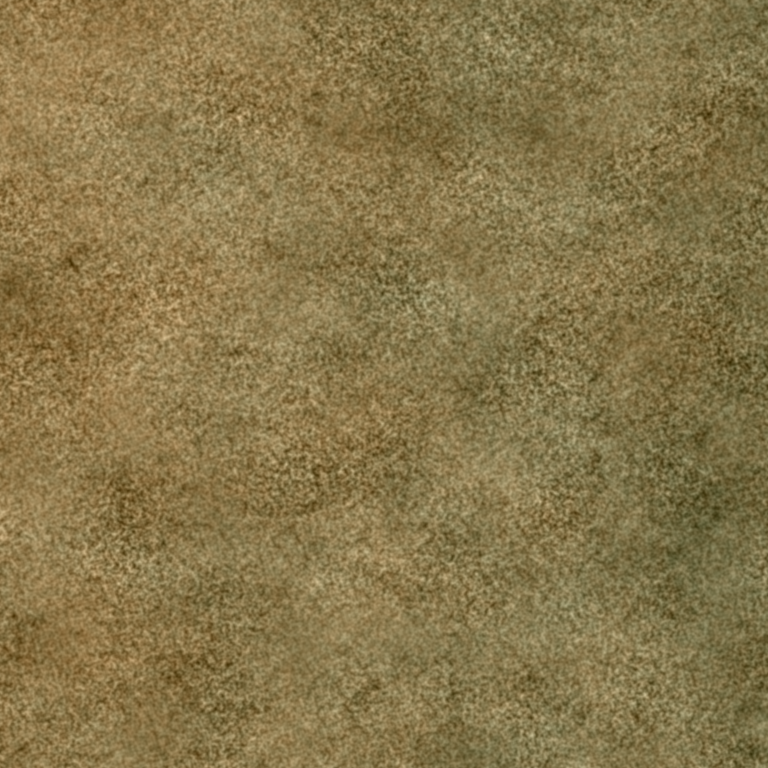
A Shadertoy shader for this texture:

```glsl
// Dry, sandy ground: fine crisp grain over soft, slightly flattened mottling.
// Octaves of rotated gradient noise build one tone that shifts all channels,
// while a slow tint drifts from warm ochre (upper left) to olive (right).

const vec3  EARTH          = vec3(0.542, 0.472, 0.300);
const vec3  WARM_TINT      = vec3(0.034, 0.002, -0.010);  // ochre; negated: olive
const vec3  GRAIN_TINT     = vec3(0.022, -0.012, -0.020); // colour flecks
const vec2  PATCH_STRETCH  = vec2(0.8, 1.15);             // flattens the mottling
const float PATCH_SCALE    = 4.0;
const float PATCH_CONTRAST = 0.085;
const float CLOT_SCALE     = 20.0;
const float CLOT_DEPTH     = 0.075;
const float COARSE_SCALE   = 68.0;
const float COARSE_GAIN    = 0.10;
const float GRAIN_SCALE    = 146.0;
const float GRAIN_GAIN     = 0.19;
const float FINE_SCALE     = 225.0;
const float FINE_GAIN      = 0.14;
const float EDGE_SHADE     = 0.045;
const mat2  TURN           = mat2(0.8, 0.6, -0.6, 0.8);

// Unit gradient with a hashed direction for one lattice corner
vec2 cornerGradient(ivec2 cell) {
    uvec2 q = uvec2(cell) * uvec2(1597334673u, 3812015801u);
    uint h = q.x ^ q.y;
    h = (h ^ (h >> 15)) * 1597334673u;
    h ^= h >> 16;
    float angle = float(h & 65535u) * (6.28318 / 65536.0);
    return vec2(cos(angle), sin(angle));
}

// Gradient noise, about -0.7 to 0.7
float gradientNoise(vec2 p) {
    ivec2 cell = ivec2(floor(p));
    vec2 f = fract(p);
    vec2 w = f * f * f * (f * (f * 6.0 - 15.0) + 10.0);
    float a = dot(cornerGradient(cell), f);
    float b = dot(cornerGradient(cell + ivec2(1, 0)), f - vec2(1.0, 0.0));
    float c = dot(cornerGradient(cell + ivec2(0, 1)), f - vec2(0.0, 1.0));
    float d = dot(cornerGradient(cell + ivec2(1, 1)), f - vec2(1.0, 1.0));
    return mix(mix(a, b, w.x), mix(c, d, w.x), w.y);
}

// Slowly fading octaves, rotated to hide the lattice
float mottling(vec2 p) {
    float sum = 0.0;
    float gain = 1.0;
    for (int i = 0; i < 4; i++) {
        sum += gain * gradientNoise(p);
        p = TURN * p * 2.1 + vec2(17.3, 9.1);
        gain *= 0.86;
    }
    return sum;
}

void mainImage(out vec4 fragColor, in vec2 fragCoord) {
    vec2 uv = fragCoord / iResolution.xy;
    vec2 p = fragCoord / min(iResolution.x, iResolution.y);
    vec2 flattened = p * PATCH_STRETCH;

    // Soft light and dark patches
    float tone = PATCH_CONTRAST * mottling(flattened * PATCH_SCALE + 3.7);

    // Sparse dark clots with ragged outlines
    float clot = gradientNoise(flattened * CLOT_SCALE + 41.0)
               + 0.7 * gradientNoise(TURN * p * CLOT_SCALE * 2.7 + 23.0);
    tone -= CLOT_DEPTH * smoothstep(0.25, 0.75, clot);

    // Crisp grain, stronger in some areas than in others
    float grain = COARSE_GAIN * gradientNoise(TURN * p * COARSE_SCALE + 5.0)
                + GRAIN_GAIN * gradientNoise(p * TURN * GRAIN_SCALE + 61.0)
                + FINE_GAIN * gradientNoise(TURN * TURN * p * FINE_SCALE + 87.0);
    float roughness = 1.0 + 0.7 * gradientNoise(p * 9.0 + 31.0);
    tone += grain * roughness;

    // Right border falls off into shade, upper left is a little brighter
    tone -= EDGE_SHADE * smoothstep(0.75, 1.0, uv.x);
    tone += 0.02 * (1.0 - smoothstep(0.0, 0.5, length(uv - vec2(0.0, 0.9))));

    // Warm to olive drift, broken up by patches and tiny flecks
    float warmth = 0.8 - 1.7 * uv.x + 0.3 * (uv.y - 0.5)
                 + 1.1 * gradientNoise(flattened * 5.0 + 71.0)
                 + 0.6 * gradientNoise(TURN * p * 14.0 + 13.0);
    float fleck = gradientNoise(p * COARSE_SCALE + 53.0);

    vec3 color = EARTH + tone + WARM_TINT * warmth + GRAIN_TINT * fleck;
    fragColor = vec4(clamp(color, 0.0, 1.0), 1.0);
}
```
